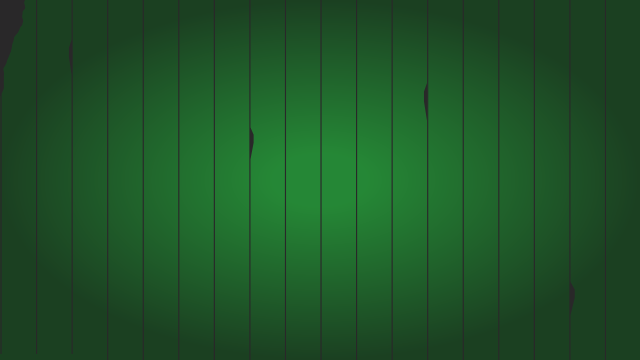
Give the GLSL for this texture, as a Shadertoy shader.

```glsl
// Green plank wall with dark seams, chipped edges, a torn corner and a soft central glow.

const float PLANKS = 18.0;
const float SEAM_OFFSET = 0.0016;
const float SEAM_HALF_WIDTH = 0.0009;
const vec3 GLOW_GREEN = vec3(0.145, 0.53, 0.21);
const vec3 EDGE_GREEN = vec3(0.106, 0.25, 0.13);
const vec3 GAP_COLOR = vec3(0.16, 0.155, 0.16);

float ramp(float a, float b, float x) {
    return clamp((x - a) / (b - a), 0.0, 1.0);
}

float hashSlope(float n) {
    return fract(sin(n * 12.9898) * 437.585) * 2.0 - 1.0;
}

// One-dimensional gradient noise
float gradientNoise(float x) {
    float cell = floor(x);
    float f = x - cell;
    float blend = f * f * f * (f * (f * 6.0 - 15.0) + 10.0);
    return mix(hashSlope(cell) * f, hashSlope(cell + 1.0) * (f - 1.0), blend);
}

// Share of a pixel centred on x that lies between two bounds
float coverage(float x, float lower, float upper, float pixel) {
    float overlap = min(x + 0.5 * pixel, upper) - max(x - 0.5 * pixel, lower);
    return clamp(overlap / pixel, 0.0, 1.0);
}

// Elliptical glow: flat core, then a linear fall to the canvas sides
vec3 glowColor(vec2 uv) {
    float radius = length(uv * 2.0 - 1.0);
    return mix(GLOW_GREEN, EDGE_GREEN, ramp(0.15, 1.0, radius));
}

// Repeated vertical seams; the first three stop just above the floor
float seams(vec2 uv, float pixel) {
    float position = (uv.x - SEAM_OFFSET) * PLANKS;
    float index = floor(position + 0.5);
    float offset = (position - index) / PLANKS;
    float line = coverage(offset, -SEAM_HALF_WIDTH, SEAM_HALF_WIDTH, pixel);
    return line * (index < 2.5 ? step(0.018, uv.y) : 1.0);
}

// Splinter missing beside a seam; the sign of width picks the side
float chip(vec2 uv, float seam, float top, float bottom, float width, float pixel) {
    float h = (top - uv.y) / (top - bottom);
    float reach = abs(width) * min(ramp(0.0, 0.24, h), ramp(1.0, 0.46, h));
    float x = (uv.x - SEAM_OFFSET - seam / PLANKS) * sign(width);
    return coverage(x, 0.0, reach, pixel);
}

// Ragged tear that narrows down the left side from the upper corner
float tornCorner(vec2 uv, float pixel) {
    float depth = 1.0 - uv.y;
    float reach = 0.039
        - 0.004 * ramp(0.024, 0.034, depth)
        - 0.013 * ramp(0.070, 0.104, depth)
        - 0.005 * ramp(0.104, 0.143, depth)
        - 0.011 * ramp(0.143, 0.190, depth)
        - 0.006 * ramp(0.245, 0.272, depth);
    reach += 0.003 * gradientNoise(depth * 60.0) * ramp(0.27, 0.15, depth);
    return coverage(uv.x, -1.0, reach, pixel);
}

void mainImage(out vec4 fragColor, in vec2 fragCoord) {
    vec2 uv = fragCoord / iResolution.xy;
    float pixel = 1.0 / iResolution.x;

    float gap = seams(uv, pixel);
    gap = max(gap, chip(uv, 2.0, 0.894, 0.782, -0.0050, pixel));
    gap = max(gap, chip(uv, 7.0, 0.650, 0.549, 0.0058, pixel));
    gap = max(gap, chip(uv, 12.0, 0.775, 0.652, -0.0058, pixel));
    gap = max(gap, chip(uv, 16.0, 0.220, 0.118, 0.0075, pixel));
    gap = max(gap, tornCorner(uv, pixel));

    fragColor = vec4(mix(glowColor(uv), GAP_COLOR, gap), 1.0);
}
```
